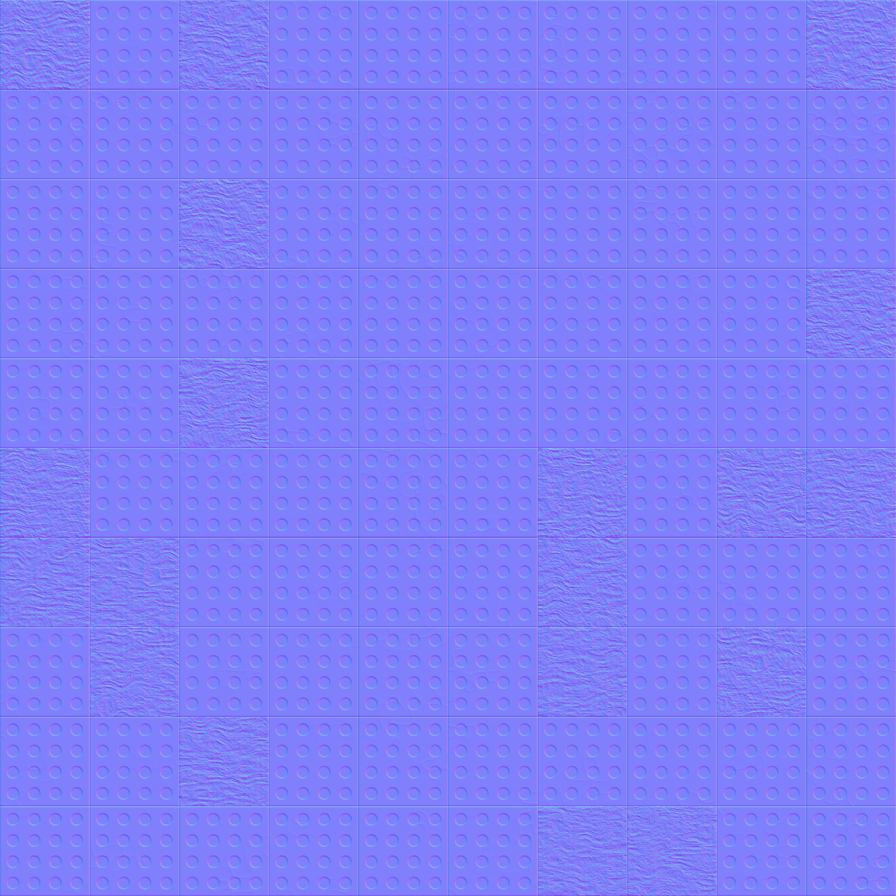
Give the GLSL for this texture map, as a Shadertoy shader.

```glsl
const float TILES = 10.0;
const float STUD_PITCH = 0.237;
const float STUD_RADIUS = 0.064;
const float ROUGH_SHARE = 0.22;

float hash(vec2 p) {
    return fract(sin(dot(p, vec2(127.1, 311.7))) * 43758.545);
}

float valueNoise(vec2 p) {
    vec2 cell = floor(p);
    vec2 f = fract(p);
    f = f * f * (3.0 - 2.0 * f);
    float low = mix(hash(cell), hash(cell + vec2(1.0, 0.0)), f.x);
    float high = mix(hash(cell + vec2(0.0, 1.0)), hash(cell + 1.0), f.x);
    return mix(low, high, f.y);
}

// Soft-edged coverage of everything closer than halfWidth
float coverage(float dist, float halfWidth, float pixel) {
    return 1.0 - smoothstep(halfWidth - 0.5 * pixel, halfWidth + 0.5 * pixel, dist);
}

// Layered stone: fine ridges stretched sideways, grainier at small scale
float stoneHeight(vec2 p) {
    vec2 q = p * vec2(6.0, 19.0);
    q.y += 1.8 * valueNoise(p * 6.0);
    float height = 0.0;
    float amplitude = 0.0068;
    for (int octave = 0; octave < 3; octave++) {
        height += amplitude * (1.0 - abs(2.0 * valueNoise(q) - 1.0));
        q = q * vec2(2.8, 1.8) + vec2(13.7, 5.3);
        amplitude *= 0.62;
    }
    return height;
}

// Faint creases, present only in scattered patches
float creaseHeight(vec2 p) {
    float patches = smoothstep(0.5, 0.8, valueNoise(p * 2.3 + 41.0));
    float offset = (valueNoise(p * 8.0) - 0.5) / 0.07;
    return 0.0012 * patches * exp(-offset * offset);
}

float surfaceHeight(vec2 p, bool rough) {
    return rough ? stoneHeight(p) : creaseHeight(p);
}

// Surface tilt from central differences
vec2 surfaceTilt(vec2 p, bool rough) {
    vec2 e = vec2(0.008, 0.0);
    float dx = surfaceHeight(p + e.xy, rough) - surfaceHeight(p - e.xy, rough);
    float dy = surfaceHeight(p + e.yx, rough) - surfaceHeight(p - e.yx, rough);
    return -vec2(dx, dy) / (2.0 * e.x);
}

// Rims of a four by four grid of shallow round dents
vec2 studTilt(vec2 local, float pixel) {
    vec2 grid = (local - 0.5) / STUD_PITCH;
    vec2 center = clamp(floor(grid), -2.0, 1.0) + 0.5;
    vec2 offset = (grid - center) * STUD_PITCH;
    float radius = length(offset);
    float rim = coverage(abs(radius - STUD_RADIUS), 0.009, pixel);
    return -0.28 * rim * offset / max(radius, 0.001);
}

// Bevels falling outward along the four tile sides
vec2 bevelTilt(vec2 local, float pixel) {
    float width = 0.013;
    float left = coverage(local.x, width, pixel);
    float right = coverage(1.0 - local.x, width, pixel);
    float bottom = coverage(local.y, width, pixel);
    float top = coverage(1.0 - local.y, width, pixel);
    return 0.25 * vec2(right - left, top - bottom);
}

void mainImage(out vec4 fragColor, in vec2 fragCoord) {
    vec2 p = fragCoord / iResolution.xy * TILES;
    float pixel = TILES / iResolution.y;
    vec2 tile = floor(p);
    vec2 local = fract(p);

    // Each tile is either studded or rough, with its own wear
    bool rough = hash(tile + 3.7) < ROUGH_SHARE;
    vec2 seed = tile * vec2(17.3, 23.9);
    vec2 tilt = surfaceTilt(local + seed, rough) + bevelTilt(local, pixel);
    if (!rough) tilt += studTilt(local, pixel);

    // Encode the normal as a colour, shortened where the relief is busy
    vec3 normal = normalize(vec3(tilt, 1.0));
    float relief = smoothstep(0.02, 0.16, length(tilt));
    normal.z -= mix(0.015, 0.07, rough ? max(relief, 0.7) : relief);
    fragColor = vec4(0.5 + 0.5 * normal, 1.0);
}
```
